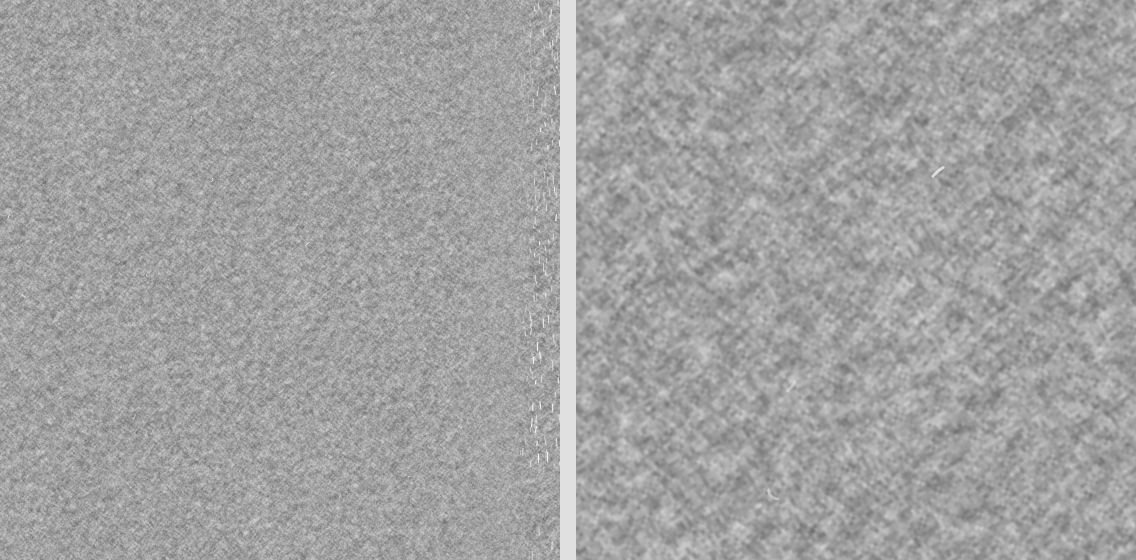
Left, the full canvas; right, a detail of the centre.
This texture is drawn by a WebGL 1 fragment shader. Its source:

```glsl
precision highp float;

uniform vec2 u_resolution;

#define BASE_GREY 0.631
#define FIBRE_DEPTH 0.088
#define GRAIN_DEPTH 0.15
#define LUMP_DEPTH 0.088
#define FIBRE_SCALE vec2(110.0, 370.0)
#define GRAIN_SCALE 450.0
#define LUMP_SCALE vec2(66.0, 100.0)
#define FLECK_WIDTH 0.0008
#define STREAK_CELLS vec2(115.0, 48.0)
#define STREAK_EDGE 0.93

float hash(vec2 p) {
  vec3 q = fract(p.xyx * 0.1031);
  q += dot(q, q.yzx + 33.33);
  return fract((q.x + q.y) * q.z);
}

float noise(vec2 p) {
  vec2 cell = floor(p), f = fract(p);
  f = f * f * (3.0 - 2.0 * f);
  return mix(mix(hash(cell), hash(cell + vec2(1.0, 0.0)), f.x),
             mix(hash(cell + vec2(0.0, 1.0)), hash(cell + 1.0), f.x), f.y);
}

vec2 rotate(vec2 p, float angle) {
  float c = cos(angle), s = sin(angle);
  return vec2(c * p.x + s * p.y, c * p.y - s * p.x);
}

// Crossed diagonal fibres, centred on zero
float fibres(vec2 p) {
  float sum = 0.0;
  for (int i = 0; i < 4; i++) {
    float k = float(i);
    float side = mod(k, 2.0) * 2.0 - 1.0;
    vec2 q = rotate(p, side * (0.6 + 0.11 * k));
    sum += noise(q * FIBRE_SCALE + 37.0 * (k + 1.0)) - 0.5;
  }
  return sum;
}

float height(vec2 p) {
  return 0.6 * noise(p) + 0.4 * noise(rotate(p, 0.7) * 1.9 + 19.0);
}

// Flat lumps lit from above, with a dark lower edge
float lumps(vec2 p) {
  vec2 q = rotate(p, 0.25) * LUMP_SCALE + 11.0;
  return height(q) - height(q + vec2(-0.25, 0.8));
}

// Short bent strokes, one possible per cell
float flecks(vec2 p, vec2 cells, float chance, float halfLength, float tilt) {
  float pixel = 1.0 / min(u_resolution.x, u_resolution.y);
  vec2 home = floor(p * cells);
  float light = 0.0;
  for (int j = -1; j <= 1; j++) {
    for (int i = -1; i <= 1; i++) {
      vec2 cell = home + vec2(float(i), float(j));
      vec2 jitter = vec2(hash(cell + 3.1), hash(cell + 71.7));
      float size = halfLength * mix(0.35, 1.0, hash(cell + 29.3));
      vec2 q = rotate(p - (cell + jitter) / cells, (jitter.x - 0.5) * tilt);
      q.x += (jitter.y - 0.5) * 0.5 * tilt * q.y * q.y / size;
      q.y -= clamp(q.y, -size, size);
      float stroke = 1.0 - smoothstep(FLECK_WIDTH - 0.5 * pixel,
                                      FLECK_WIDTH + 0.7 * pixel, length(q));
      float present = step(hash(cell + 113.9), chance);
      light = max(light, stroke * present * mix(0.4, 1.0, hash(cell + 53.3)));
    }
  }
  return light;
}

void main() {
  vec2 p = gl_FragCoord.xy / min(u_resolution.x, u_resolution.y);

  // Flatter strips near the right side and along the bottom
  float edge = p.x + 0.02 * (noise(p * 14.0) - 0.5);
  float rough = smoothstep(STREAK_EDGE - 0.02, STREAK_EDGE + 0.03, edge);
  float calm = smoothstep(0.81, 0.87, edge) * (1.0 - rough);
  float relief = (1.0 - 0.65 * calm) * mix(0.55, 1.0, smoothstep(0.03, 0.07, p.y));

  // Felted surface
  float grey = BASE_GREY;
  grey += LUMP_DEPTH * relief * (1.0 + 0.4 * rough) * lumps(p);
  grey += FIBRE_DEPTH * (1.0 - 0.25 * calm) * fibres(p);
  grey += GRAIN_DEPTH * (noise(rotate(p, 0.5) * GRAIN_SCALE + 7.0) - 0.5);
  grey += 0.015 * (noise(p * 6.0 + 5.0) - 0.5) + 0.008 * calm;

  // Scattered flecks, and clustered upright streaks at the right
  float loose = flecks(p, vec2(22.0), 0.07, 0.004, 2.0);
  float cluster = smoothstep(0.3, 0.6, noise(vec2(2.0, p.y * 9.0 + 4.0)));
  float streaks = flecks(p, STREAK_CELLS, 0.38, 0.008, 0.3);
  streaks *= rough * mix(0.2, 1.0, cluster);
  grey = mix(grey, 0.98, max(0.75 * loose, streaks));

  gl_FragColor = vec4(vec3(clamp(grey, 0.0, 1.0)), 1.0);
}
```
